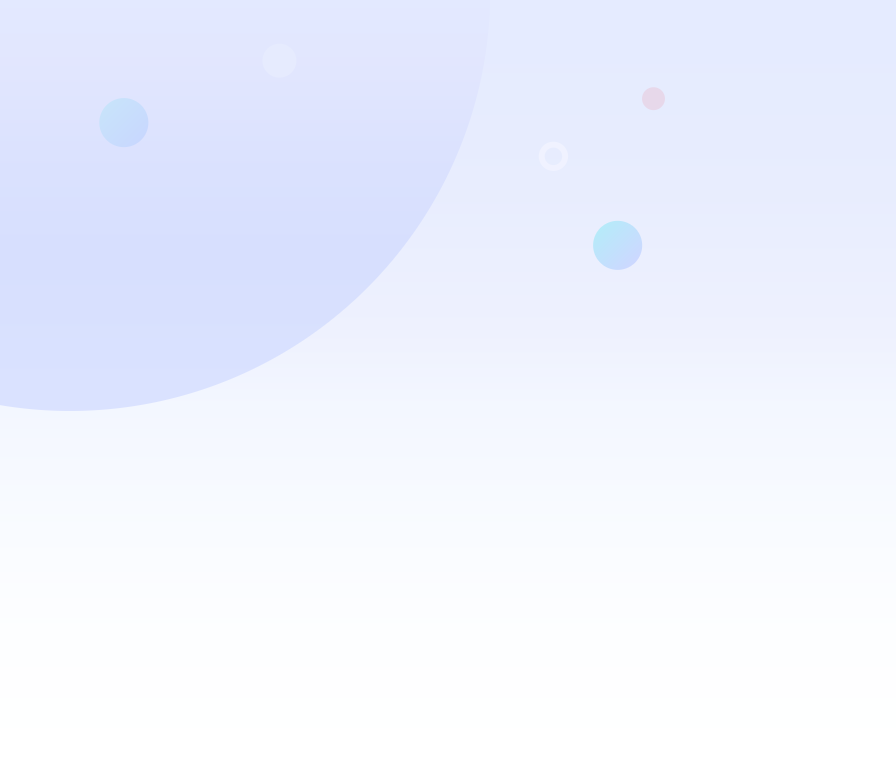
Reproduce this background procedurally as a Shadertoy shader.

```glsl
// Pale blue vertical gradient with a large soft disc and a few small floating dots.

// Linear 0..1 ramp between two heights
float ramp(float from, float to, float x) {
    return clamp((x - from) / (to - from), 0.0, 1.0);
}

// Antialiased coverage of a signed distance
float coverage(float dist) {
    float pixel = 1.0 / iResolution.y;
    return clamp(0.5 - dist / pixel, 0.0, 1.0);
}

float disc(vec2 p, vec2 center, float radius) {
    return coverage(length(p - center) - radius);
}

float ring(vec2 p, vec2 center, float radius, float halfWidth) {
    return coverage(abs(length(p - center) - radius) - halfWidth);
}

// Backdrop: lavender blue at the top, fading to white below
vec3 backdrop(float y) {
    vec3 color = mix(vec3(1.0), vec3(0.992, 0.996, 1.0), ramp(0.02, 0.18, y));
    color = mix(color, vec3(0.974, 0.983, 0.998), ramp(0.18, 0.33, y));
    color = mix(color, vec3(0.952, 0.967, 1.0), ramp(0.33, 0.48, y));
    color = mix(color, vec3(0.934, 0.945, 0.996), ramp(0.48, 0.57, y));
    color = mix(color, vec3(0.910, 0.929, 0.994), ramp(0.57, 0.75, y));
    return mix(color, vec3(0.898, 0.922, 0.999), ramp(0.75, 0.95, y));
}

// Large disc: deepest a little below its middle height
vec3 largeDiscColor(float y) {
    vec3 color = mix(vec3(0.857, 0.888, 1.0), vec3(0.843, 0.875, 0.996), ramp(0.47, 0.66, y));
    color = mix(color, vec3(0.857, 0.884, 0.998), ramp(0.68, 0.79, y));
    color = mix(color, vec3(0.884, 0.902, 0.996), ramp(0.79, 0.91, y));
    return mix(color, vec3(0.890, 0.913, 1.0), ramp(0.91, 1.0, y));
}

// Dot shaded from its upper left to its lower right
vec3 shadedDot(vec3 base, vec2 p, vec2 center, float radius, vec3 light, vec3 dark) {
    vec2 local = (p - center) / radius;
    float shade = clamp(0.5 + 0.36 * (local.x - local.y), 0.0, 1.0);
    return mix(base, mix(light, dark, shade), disc(p, center, radius));
}

void mainImage(out vec4 fragColor, in vec2 fragCoord) {
    vec2 p = fragCoord / iResolution.y;
    vec3 color = backdrop(p.y);

    // Large disc cut off by the top left corner
    color = mix(color, largeDiscColor(p.y), disc(p, vec2(0.0905, 1.012), 0.543));

    // Blue dots
    color = shadedDot(color, p, vec2(0.160, 0.8416), 0.0317,
                      vec3(0.785, 0.890, 0.984), vec3(0.785, 0.847, 0.996));
    color = shadedDot(color, p, vec2(0.798, 0.683), 0.0317,
                      vec3(0.715, 0.918, 0.978), vec3(0.800, 0.847, 1.0));

    // Pale dot, pink dot and small ring
    color = mix(color, vec3(0.902, 0.922, 0.996), disc(p, vec2(0.361, 0.9216), 0.0219));
    color = mix(color, vec3(0.906, 0.847, 0.918), disc(p, vec2(0.8443, 0.8725), 0.0148));
    color = mix(color, vec3(0.940, 0.950, 1.0), ring(p, vec2(0.715, 0.798), 0.0151, 0.0038));

    fragColor = vec4(color, 1.0);
}
```
